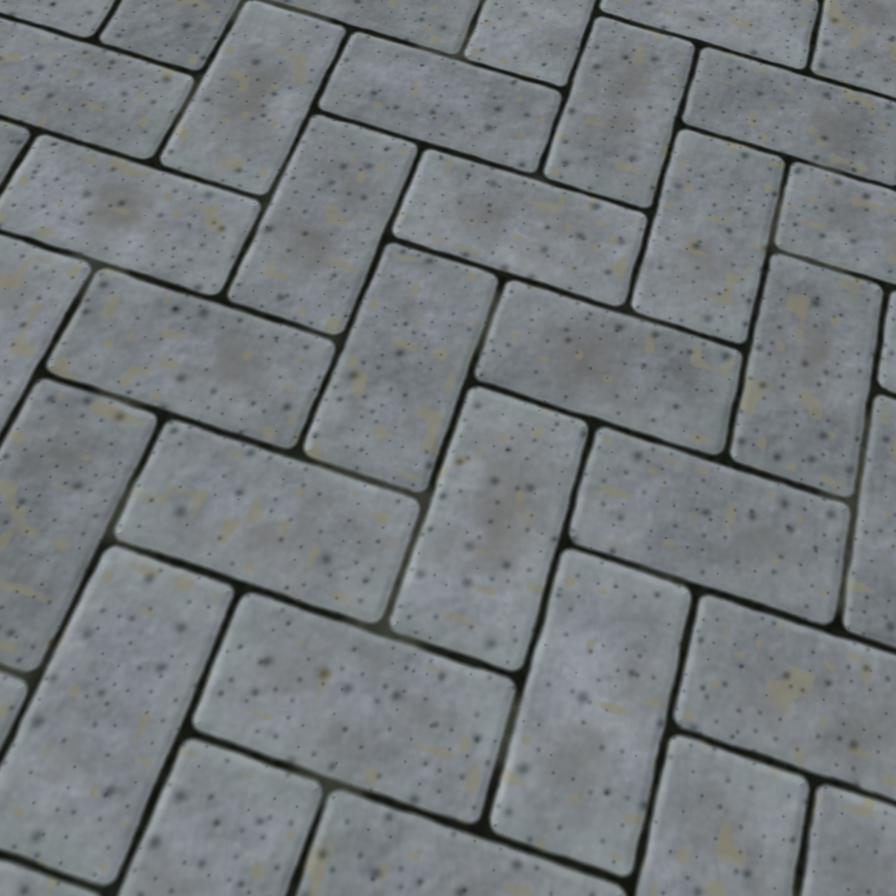
Write a Shadertoy shader that draws this texture.

```glsl
const vec3 SLATE_DARK = vec3(0.415, 0.435, 0.452);
const vec3 SLATE_LIGHT = vec3(0.555, 0.580, 0.605);
const vec3 JOINT = vec3(0.085, 0.095, 0.075);
const vec3 SILT = vec3(0.27, 0.28, 0.25);
const vec3 STAIN = vec3(0.41, 0.405, 0.39);
const vec3 LICHEN = vec3(0.50, 0.55, 0.53);
const vec3 OCHRE = vec3(0.53, 0.51, 0.42);
const vec2 LIGHT_DIR = vec2(-0.75, -0.66);

float hash(vec2 p) {
    vec3 q = fract(p.xyx * 0.1031);
    q += dot(q, q.yzx + 33.33);
    return fract((q.x + q.y) * q.z);
}

float noise(vec2 p) {
    vec2 i = floor(p), f = fract(p);
    f = f * f * (3.0 - 2.0 * f);
    float low = mix(hash(i), hash(i + vec2(1, 0)), f.x);
    float high = mix(hash(i + vec2(0, 1)), hash(i + vec2(1, 1)), f.x);
    return mix(low, high, f.y);
}

float fbm(vec2 p) {
    float sum = 0.0, gain = 0.5;
    for (int i = 0; i < 4; i++) {
        sum += gain * noise(p);
        p = mat2(1.6, 1.2, -1.2, 1.6) * p + 7.3;
        gain *= 0.5;
    }
    return sum / 0.9375;
}

// Canvas position (y down) to paving units, one unit per brick width
vec2 toGround(vec2 uv) {
    mat3 view = mat3(0.1368, 0.0415, -0.0076,
                     -0.0710, 0.1022, -0.0537,
                     0.5221, 0.4245, 1.0);
    vec3 g = inverse(view) * vec3(uv, 1.0);
    return g.xy / g.z;
}

// Corner and size of the herringbone brick holding p
void herringbone(vec2 p, out vec2 corner, out vec2 size) {
    vec2 cell = floor(p);
    float k = mod(cell.x - cell.y, 4.0);
    bool upright = k < 0.5 || k > 2.5;
    size = upright ? vec2(1, 2) : vec2(2, 1);
    corner = cell;
    if (k > 2.5) corner.y -= 1.0;
    else if (k > 1.5) corner.x -= 1.0;
}

float roundBox(vec2 p, vec2 halfSize, float radius) {
    vec2 d = abs(p) - halfSize + radius;
    return length(max(d, 0.0)) + min(max(d.x, d.y), 0.0) - radius;
}

// Scattered pits: x is depth, y is lit slope
vec2 pits(vec2 p, float chance) {
    vec2 cell = floor(p);
    vec2 centre = 0.3 + 0.4 * vec2(hash(cell + 3.1), hash(cell + 8.7));
    float radius = mix(0.06, 0.16, hash(cell + 15.4));
    vec2 d = (fract(p) - centre) / radius;
    float depth = step(hash(cell), chance) * exp(-dot(d, d));
    return vec2(depth, -depth * dot(d, LIGHT_DIR));
}

vec3 brickFace(vec2 p, vec2 local, vec2 halfSize, float seed) {
    float mottle = fbm(p * 2.6) - 0.5;
    float grain = noise(p * 13.0) + noise(p * 27.0) - 1.0;
    float relief = fbm(p * 9.0) - fbm(p * 9.0 - LIGHT_DIR * 0.35);
    float tone = 0.5 + 0.45 * (seed - 0.5) + 1.0 * mottle + 0.22 * grain + 0.7 * relief;
    vec3 color = mix(SLATE_DARK, SLATE_LIGHT, tone);

    // Brown wear in the middle, pale green growth toward the rim
    vec2 r = local / halfSize;
    float middle = exp(-2.5 * dot(r, r));
    color = mix(color, STAIN, middle * 0.65 * smoothstep(0.42, 0.72, fbm(p * 2.2 + 31.0)));
    float rim = smoothstep(0.55, 1.0, max(abs(r.x), abs(r.y)));
    color = mix(color, LICHEN, rim * 0.45 * noise(p * 3.0 + 50.0));
    color = mix(color, OCHRE, 0.6 * smoothstep(0.76, 0.92, noise(p * 8.0 + 90.0)));

    // Large and small pits
    vec2 large = pits(p * 3.6, 0.5), small = pits(p * 7.5 + 40.0, 0.5);
    color -= 0.13 * large.x + 0.11 * small.x;
    return color + 0.13 * large.y + 0.08 * small.y;
}

void mainImage(out vec4 fragColor, in vec2 fragCoord) {
    vec2 uv = fragCoord / iResolution.xy;
    vec2 ground = toGround(vec2(uv.x, 1.0 - uv.y));
    float soft = max(0.022, 0.7 * length(fwidth(ground)));
    vec2 corner, size;
    herringbone(ground, corner, size);

    // Slightly chipped, rounded outline
    vec2 halfSize = 0.5 * size;
    vec2 local = ground - corner - halfSize;
    vec2 surface = ground + 19.0 * corner + 200.0;
    float chip = 0.026 * (fbm(surface * 5.0) - 0.5);
    float inset = -roundBox(local, halfSize - 0.02, 0.09) + chip;
    vec3 face = brickFace(surface, local, halfSize, hash(corner + 70.0));

    // Bevel lit on the left and upper sides
    vec2 side = local / halfSize;
    float facing = abs(side.x) * halfSize.x - halfSize.x > abs(side.y) * halfSize.y - halfSize.y
        ? -sign(side.x) : -0.5 * sign(side.y);
    float bevel = smoothstep(0.0, 0.035, inset) * (1.0 - smoothstep(0.035, 0.085, inset));
    face += bevel * (0.01 + 0.06 * facing) * (0.5 + noise(surface * 4.0));

    // Joint, partly filled with silt
    float silt = smoothstep(0.55, 0.8, noise(ground * 1.7 + 120.0));
    vec3 joint = mix(JOINT, SILT, 0.75 * silt) + 0.05 * (noise(ground * 20.0 + 300.0) - 0.5);
    vec3 color = mix(joint, face, smoothstep(-soft, soft, inset - 0.005));
    fragColor = vec4(clamp(color, 0.0, 1.0), 1.0);
}
```
